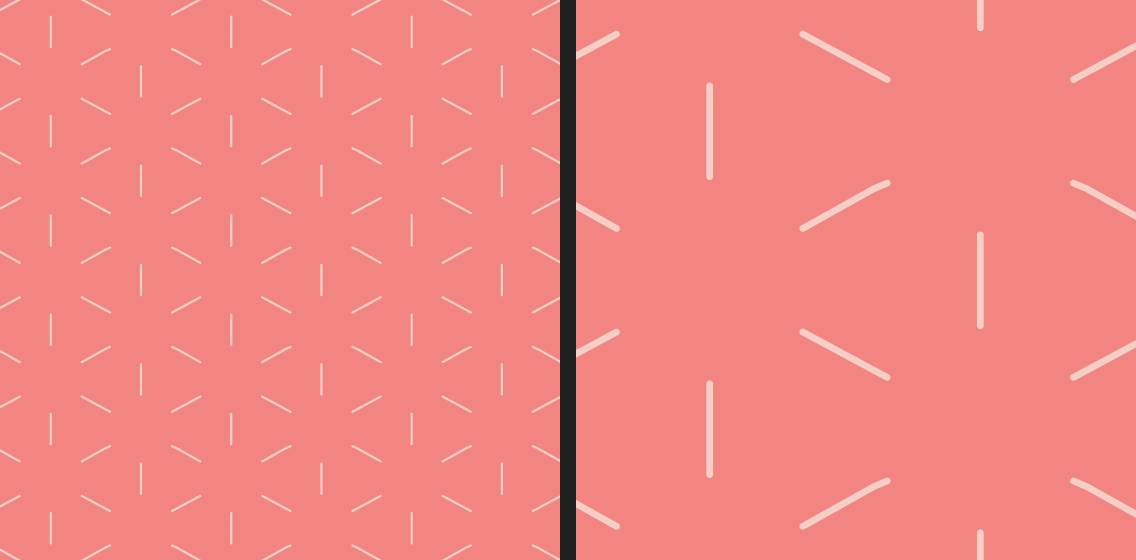
Left, the full canvas; right, a detail of the centre.
This pattern is drawn by a Shadertoy shader. Its source:

```glsl
#define TILE vec2(0.3222, 0.1773)
#define TILE_CENTER vec2(0.4129, 0.5885)
#define UPRIGHT_HALF vec2(0.0, 0.0270)
#define SLANT_HALF vec2(0.0251, -0.0135)
#define STROKE_RADIUS 0.0020
#define ELBOW_POS 0.84
#define ELBOW_SAG 0.0009
#define GROUND_COLOR vec3(0.950, 0.520, 0.506)
#define STROKE_COLOR vec3(0.962, 0.808, 0.778)

float segmentDistance(vec2 p, vec2 a, vec2 b) {
    vec2 ap = p - a, ab = b - a;
    return length(ap - ab * clamp(dot(ap, ab) / dot(ab, ab), 0.0, 1.0));
}

// Dashes across the edges of a staggered hexagonal lattice
float dashDistance(vec2 p) {
    vec2 cell = (fract((p - TILE_CENTER) / TILE + 0.5) - 0.5) * TILE;
    vec2 q = abs(cell);

    // Upright dashes at the tile center and its corners
    float d = segmentDistance(q, -UPRIGHT_HALF, UPRIGHT_HALF);
    d = min(d, segmentDistance(q - 0.5 * TILE, -UPRIGHT_HALF, UPRIGHT_HALF));

    // Slanted dash in each quadrant; the lower pair bends near its outer end
    vec2 slant = q - 0.25 * TILE;
    vec2 elbow = mix(-SLANT_HALF, SLANT_HALF, ELBOW_POS);
    elbow.y -= cell.y < 0.0 ? ELBOW_SAG : 0.0;
    d = min(d, segmentDistance(slant, -SLANT_HALF, elbow));
    return min(d, segmentDistance(slant, elbow, SLANT_HALF));
}

void mainImage(out vec4 fragColor, in vec2 fragCoord) {
    float pixel = 1.0 / iResolution.y;
    float d = dashDistance(fragCoord * pixel) - STROKE_RADIUS;

    // One-pixel edge coverage
    float coverage = clamp(0.5 - d / pixel, 0.0, 1.0);
    fragColor = vec4(mix(GROUND_COLOR, STROKE_COLOR, coverage), 1.0);
}
```
